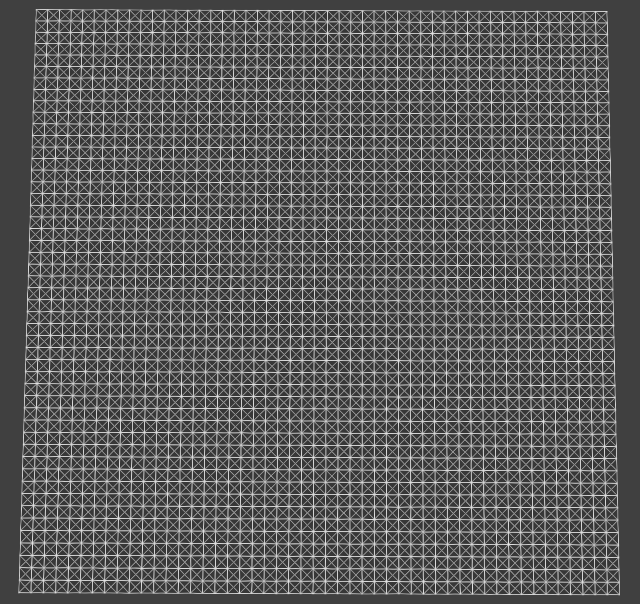
This pattern is drawn by a Shadertoy shader. Its source:

```glsl
const float CELLS = 49.0;              // repeats across and down
const vec2 TOP_EDGE = vec2(0.0566, 0.9486);    // left and right ends, of canvas width
const vec2 BOTTOM_EDGE = vec2(0.0293, 0.9681);
const vec2 ROW_SPAN = vec2(0.0158, 0.9814);    // top and bottom, of canvas height
const float TILT = 0.0034;             // drop from the left side to the right
const float GRID_WIDTH = 0.070;        // line widths in cells
const float DIAGONAL_WIDTH = 0.050;
const float WOBBLE = 0.022;            // line displacement in cells
const float WEAR = 0.14;               // brightness variation along the lines

const vec3 MARGIN_COLOR = vec3(0.250);
const vec3 FLOOR_COLOR = vec3(0.215);
const vec3 GRID_COLOR = vec3(0.92);
const vec3 DIAGONAL_COLOR = vec3(0.78);

// Box-filtered coverage of a line, also right when thinner than a pixel
float lineCoverage(float dist, float width, float pixel) {
    float overlap = (0.5 * (width + pixel) - dist) / pixel;
    return clamp(overlap, 0.0, min(1.0, width / pixel));
}

// Layered sines, roughly within -1..1
float layeredSines(vec2 p) {
    float sum = 0.0;
    float amplitude = 0.5;
    for (int i = 0; i < 3; i++) {
        sum += amplitude * sin(p.x + 1.7 * sin(p.y)) * cos(0.8 * p.y + float(i));
        p = mat2(1.6, 1.2, -1.2, 1.6) * p + 2.3;
        amplitude *= 0.6;
    }
    return sum;
}

// Canvas position (y down) to cell coordinates on the receding plane
vec2 planeCoords(vec2 p, out float planeWidth) {
    float t = (p.y - ROW_SPAN.x) / (ROW_SPAN.y - ROW_SPAN.x);
    vec2 edge = mix(TOP_EDGE, BOTTOM_EDGE, t);
    planeWidth = edge.y - edge.x;
    float u = (p.x - edge.x) / planeWidth;
    t -= TILT * u;
    float v = t * (BOTTOM_EDGE.y - BOTTOM_EDGE.x) / planeWidth;
    return CELLS * vec2(u, v);
}

void mainImage(out vec4 fragColor, in vec2 fragCoord) {
    vec2 p = fragCoord / iResolution.xy;
    p.y = 1.0 - p.y;

    float planeWidth;
    vec2 cell = planeCoords(p, planeWidth);
    float pixel = CELLS / (planeWidth * iResolution.x);

    // Small kinks in the lines
    vec2 seed = 1.3 * cell;
    cell += WOBBLE * vec2(layeredSines(seed), layeredSines(seed.yx + 7.1));

    // Outline of the whole mesh
    vec2 outside = abs(cell - 0.5 * CELLS) - 0.5 * (CELLS + GRID_WIDTH);
    float inside = clamp(0.5 - max(outside.x, outside.y) / pixel, 0.0, 1.0);

    // Square grid, with the outer lines kept at full width
    vec2 gridDist = abs(cell - clamp(round(cell), 0.0, CELLS));
    float grid = max(lineCoverage(gridDist.x, GRID_WIDTH, pixel),
                     lineCoverage(gridDist.y, GRID_WIDTH, pixel));

    // Crossed diagonals in each cell
    vec2 f = fract(cell);
    float rising = abs(f.x + f.y - 1.0) * inversesqrt(2.0);
    float falling = abs(f.x - f.y) * inversesqrt(2.0);
    float diagonal = max(lineCoverage(rising, DIAGONAL_WIDTH, pixel),
                         lineCoverage(falling, DIAGONAL_WIDTH, pixel));

    // Uneven line strength
    float wear = 1.0 + WEAR * layeredSines(2.1 * cell + 4.0);
    vec3 color = mix(FLOOR_COLOR, DIAGONAL_COLOR, clamp(diagonal * wear, 0.0, 1.0));
    color = mix(color, GRID_COLOR, clamp(grid * wear, 0.0, 1.0));

    fragColor = vec4(mix(MARGIN_COLOR, color, inside), 1.0);
}
```
